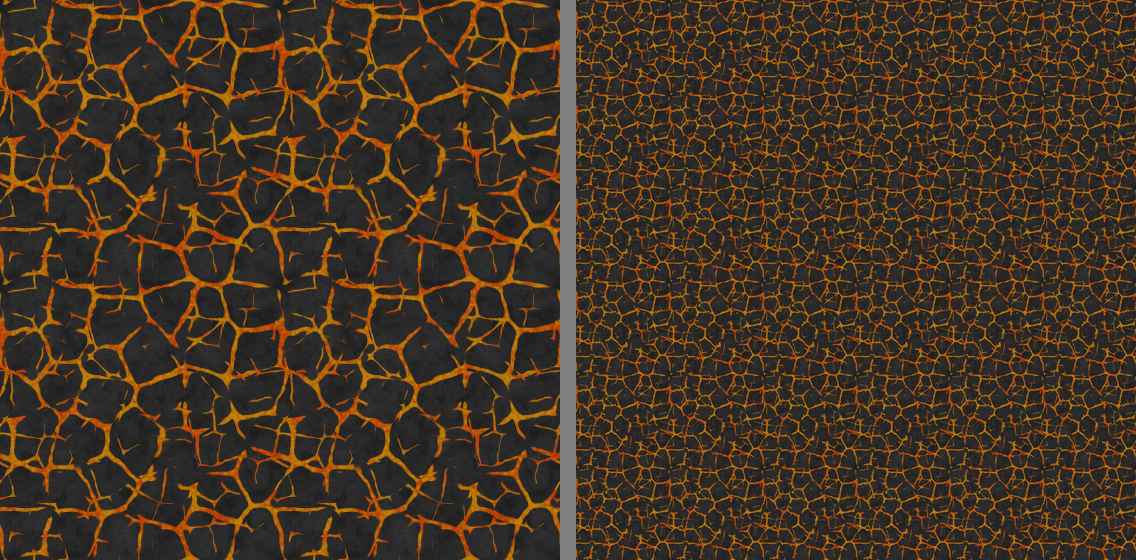
Left: one tile. Right: repeated 3 by 3.
Write a Shadertoy shader that draws this texture.

```glsl
// Dark basalt split by a tiling network of glowing, tapering lava cracks.

const vec3 ROCK_DARK   = vec3(0.100, 0.100, 0.102);
const vec3 ROCK_LIGHT  = vec3(0.210, 0.210, 0.210);
const vec3 LAVA_RED    = vec3(0.73, 0.24, 0.02);
const vec3 LAVA_ORANGE = vec3(0.73, 0.35, 0.025);
const vec3 LAVA_YELLOW = vec3(0.73, 0.48, 0.03);

const float REPEATS    = 2.0;     // tiles across the canvas
const int   MAIN_CELLS = 6;       // plates across one tile
const int   FINE_CELLS = 9;       // cells of the small side cracks
const float MAIN_WIDTH = 0.0037;  // greatest half widths, in canvas units
const float FINE_WIDTH = 0.0028;
const float MAIN_GAP   = 0.0026;  // how far the width sinks below zero
const float FINE_GAP   = 0.0036;
const float TWIG_TAPER = 0.065;   // thinning of side cracks away from main ones
const float EDGE_SOFT  = 0.0015;
const float FLARE      = 0.10;    // widening at junctions, in cells

// Integer hash giving two values in 0..1
vec2 hash2(ivec2 cell, int seed) {
    uvec3 v = uvec3(cell, seed) * 1664525u + 1013904223u;
    for (int i = 0; i < 2; i++) {
        v.x += v.y * v.z;
        v.y += v.z * v.x;
        v.z += v.x * v.y;
        v ^= v >> 16u;
    }
    return vec2(v.xy & 65535u) / 65535.0;
}

ivec2 wrapCell(ivec2 cell, int period) {
    return ((cell % period) + period) % period;
}

// Two channels of value noise, repeating once per tile
vec2 noise2(vec2 tile, int period, int seed) {
    vec2 p = tile * float(period);
    ivec2 c = ivec2(floor(p));
    vec2 f = fract(p);
    f = f * f * (3.0 - 2.0 * f);
    vec2 a = hash2(wrapCell(c, period), seed);
    vec2 b = hash2(wrapCell(c + ivec2(1, 0), period), seed);
    vec2 d = hash2(wrapCell(c + ivec2(0, 1), period), seed);
    vec2 e = hash2(wrapCell(c + ivec2(1, 1), period), seed);
    return mix(mix(a, b, f.x), mix(d, e, f.x), f.y);
}

float fbm(vec2 tile, int period, int seed) {
    float sum = 0.0, weight = 0.5;
    for (int i = 0; i < 4; i++) {
        sum += weight * noise2(tile, period, seed + i).x;
        period *= 2;
        weight *= 0.6;
    }
    return sum / 1.088;
}

float smoothMin(float a, float b, float k) {
    float h = max(k - abs(a - b), 0.0) / k;
    return min(a, b) - h * h * k * 0.25;
}

vec2 cellPoint(ivec2 cell, int cells, int seed) {
    return 0.12 + 0.76 * hash2(wrapCell(cell, cells), seed);
}

// Canvas distance to the nearest Voronoi border, flared where borders meet
float crackDistance(vec2 tile, int cells, int seed) {
    vec2 p = tile * float(cells);
    ivec2 home = ivec2(floor(p));
    vec2 f = fract(p);
    ivec2 nearCell = ivec2(0);
    vec2 nearest = vec2(8.0);
    for (int j = -1; j <= 1; j++)
    for (int i = -1; i <= 1; i++) {
        ivec2 g = ivec2(i, j);
        vec2 r = vec2(g) + cellPoint(home + g, cells, seed) - f;
        if (dot(r, r) < dot(nearest, nearest)) { nearest = r; nearCell = g; }
    }
    float border = 8.0;
    for (int j = -2; j <= 2; j++)
    for (int i = -2; i <= 2; i++) {
        ivec2 g = nearCell + ivec2(i, j);
        vec2 r = vec2(g) + cellPoint(home + g, cells, seed) - f;
        vec2 gap = r - nearest;
        if (dot(gap, gap) > 1e-5)
            border = smoothMin(border, dot(0.5 * (nearest + r), normalize(gap)), FLARE);
    }
    return max(border, 0.0) / (float(cells) * REPEATS);
}

void mainImage(out vec4 fragColor, in vec2 fragCoord) {
    vec2 tile = fragCoord / iResolution.xy * REPEATS;
    float soft = max(EDGE_SOFT, 0.6 / iResolution.y);

    // Bend the cracks and roughen their rims
    vec2 bent = tile + 0.034 * (noise2(tile, 8, 1) - 0.5)
                     + 0.012 * (noise2(tile, 23, 2) - 0.5)
                     + 0.004 * (noise2(tile, 61, 3) - 0.5);

    // Main cracks swell and break off, side cracks thin out into the plates
    vec2 swell = noise2(tile, 17, 4) * 0.7 + noise2(tile, 37, 5) * 0.3;
    float mainDistance = crackDistance(bent, MAIN_CELLS, 6);
    float mainHalf = mix(-MAIN_GAP, MAIN_WIDTH, smoothstep(0.12, 0.50, swell.x));
    float fineHalf = mix(-FINE_GAP, FINE_WIDTH, smoothstep(0.22, 0.60, swell.y))
                   - TWIG_TAPER * mainDistance;
    float depth = max(mainHalf - mainDistance,
                      fineHalf - crackDistance(bent, FINE_CELLS, 7));
    float lavaMask = smoothstep(-soft, soft, depth);

    // Mottled stone with dark pits and fine grain
    float cloud = fbm(bent, 13, 20) - 0.5;
    float pits = smoothstep(0.56, 0.80, noise2(bent, 33, 30).x);
    float grain = noise2(tile, 127, 31).x - 0.5;
    float tone = 0.57 + 0.65 * cloud + 0.28 * grain - 0.22 * pits;
    vec3 rock = mix(ROCK_DARK, ROCK_LIGHT, clamp(tone, 0.0, 1.0));

    // Lava drifts between red, orange and yellow, with speckles
    float heat = fbm(tile, 13, 40) + 0.42 * (noise2(tile, 113, 50).x - 0.5);
    vec3 lava = mix(LAVA_RED, LAVA_ORANGE, smoothstep(0.24, 0.45, heat));
    lava = mix(lava, LAVA_YELLOW, smoothstep(0.44, 0.66, heat));
    lava *= 0.90 + 0.20 * noise2(tile, 128, 51).y;

    fragColor = vec4(mix(rock, lava, lavaMask), 1.0);
}
```
